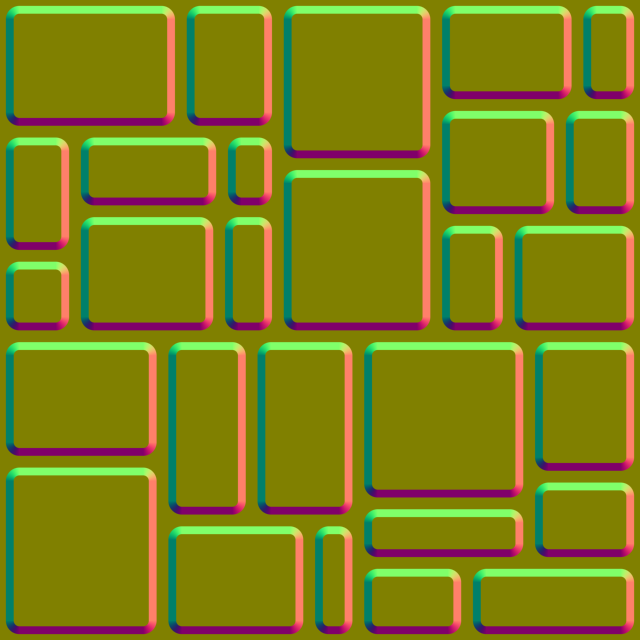
Reproduce this texture map procedurally as a WebGL 1 fragment shader.

```glsl
precision highp float;

uniform vec2 u_resolution;

const float GAP_HALF = 0.0092;
const float CORNER_RADIUS = 0.0211;
const float BEVEL_WIDTH = 0.0122;
const float BEVEL_BLUE = 0.415;
const vec3 FLAT_COLOR = vec3(0.502, 0.502, 0.0);

// Cells are (left, bottom, right, top). A cut keeps the side holding p
// and tells whether that is the right or upper one.
bool cutX(inout vec4 cell, vec2 p, float x) {
    bool isRight = p.x > x;
    if (isRight) cell.x = x; else cell.z = x;
    return isRight;
}

bool cutY(inout vec4 cell, vec2 p, float y) {
    bool isUpper = p.y > y;
    if (isUpper) cell.y = y; else cell.w = y;
    return isUpper;
}

// Upper half of the panel layout
void divideUpper(inout vec4 cell, vec2 p) {
    if (!cutX(cell, p, 0.4342)) {
        if (cutY(cell, p, 0.7943)) {
            cutX(cell, p, 0.2826);
        } else if (!cutX(cell, p, 0.1172)) {
            cutY(cell, p, 0.6003);
        } else {
            bool isUpper = cutY(cell, p, 0.6699);
            cutX(cell, p, isUpper ? 0.3470 : 0.3424);
        }
    } else if (!cutX(cell, p, 0.6816)) {
        cutY(cell, p, 0.7435);
    } else if (cutY(cell, p, 0.8359)) {
        cutX(cell, p, 0.9023);
    } else {
        bool isUpper = cutY(cell, p, 0.6563);
        cutX(cell, p, isUpper ? 0.8750 : 0.7949);
    }
}

// Lower half of the panel layout
void divideLower(inout vec4 cell, vec2 p) {
    if (!cutX(cell, p, 0.2539)) {
        cutY(cell, p, 0.2786);
    } else if (!cutX(cell, p, 0.5599)) {
        bool isUpper = cutY(cell, p, 0.1868);
        cutX(cell, p, isUpper ? 0.3932 : 0.4831);
    } else if (!cutY(cell, p, 0.1204)) {
        cutX(cell, p, 0.7298);
    } else {
        bool isRight = cutX(cell, p, 0.8268);
        cutY(cell, p, isRight ? 0.2552 : 0.2135);
    }
}

vec4 findCell(vec2 p) {
    vec4 cell = vec4(0.0, 0.0, 1.0, 1.0);
    if (cutY(cell, p, 0.4746)) divideUpper(cell, p);
    else divideLower(cell, p);
    return cell;
}

// Offset from the rounded core of a box; its positive part points outward
vec2 cornerOffset(vec2 local, vec2 halfSize, float radius) {
    return abs(local) - halfSize + radius;
}

float roundedBox(vec2 offset, float radius) {
    return length(max(offset, 0.0)) + min(max(offset.x, offset.y), 0.0) - radius;
}

// Slope direction encoded in red and green
vec3 bevelColor(vec2 local, vec2 offset) {
    vec2 outward = max(offset, 0.0) * sign(local);
    vec2 slope = outward / max(length(outward), 1e-5);
    return vec3(0.5 + 0.5 * slope, BEVEL_BLUE);
}

void main() {
    vec2 p = gl_FragCoord.xy / u_resolution;
    float blur = 0.75 / min(u_resolution.x, u_resolution.y);

    vec4 cell = findCell(p);
    vec2 local = p - 0.5 * (cell.xy + cell.zw);
    vec2 halfSize = 0.5 * (cell.zw - cell.xy) - GAP_HALF;
    vec2 offset = cornerOffset(local, halfSize, CORNER_RADIUS);
    float dist = roundedBox(offset, CORNER_RADIUS);

    // Bevel band just inside each panel outline
    float bandDist = abs(dist + 0.5 * BEVEL_WIDTH) - 0.5 * BEVEL_WIDTH;
    float band = 1.0 - smoothstep(-blur, blur, bandDist);
    vec3 color = mix(FLAT_COLOR, bevelColor(local, offset), band);

    gl_FragColor = vec4(color, 1.0);
}
```
